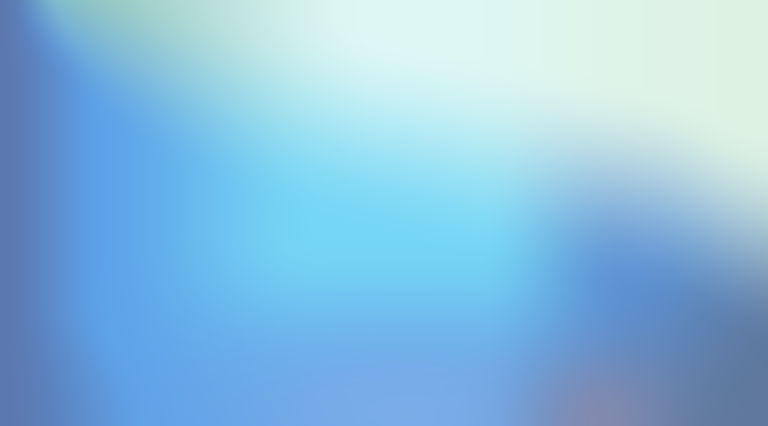
Give the GLSL for this background, as a WebGL 2 fragment shader.

```glsl
#version 300 es
precision highp float;
// Soft blurred backdrop: a cyan field under a pale, mint-tinted light, with
// an indigo band on the left and a slate shadow at the lower right.
// Each area is a colour mixed in through a smooth ramp or an elliptical glow.

uniform vec2 u_resolution;
out vec4 outColor;

const vec3 CYAN       = vec3(0.46, 0.84, 0.96);
const vec3 AZURE      = vec3(0.36, 0.63, 0.91);
const vec3 PERIWINKLE = vec3(0.49, 0.68, 0.91);
const vec3 DEEP_BLUE  = vec3(0.36, 0.57, 0.83);
const vec3 SLATE      = vec3(0.37, 0.47, 0.61);
const vec3 MAUVE      = vec3(0.53, 0.54, 0.67);
const vec3 SAGE       = vec3(0.58, 0.78, 0.74);
const vec3 ICE        = vec3(0.87, 0.97, 0.96);
const vec3 MINT       = vec3(0.87, 0.95, 0.89);
const vec3 INDIGO     = vec3(0.36, 0.47, 0.69);

// Gaussian ellipse, 1 at its centre
float glow(vec2 p, vec2 centre, vec2 radius) {
    vec2 q = (p - centre) / radius;
    return exp(-dot(q, q));
}

// Blue field: cyan in the middle, azure to the left and below
vec3 fieldColor(vec2 p) {
    float cyanAmount = smoothstep(0.0, 0.45, p.y) * smoothstep(0.1, 0.42, p.x);
    vec3 color = mix(AZURE, CYAN, cyanAmount);
    return mix(color, PERIWINKLE, 0.9 * glow(p, vec2(0.53, 0.03), vec2(0.26, 0.2)));
}

// Right-hand shadow: deep blue that dulls to slate towards the corner
vec3 shadowColor(vec2 p) {
    float dullness = (p.x - 0.75) * 2.2 + 0.35 - p.y;
    return mix(DEEP_BLUE, SLATE, smoothstep(0.1, 0.8, dullness));
}

// Upper light: sage to ice to mint from left to right
vec3 lightColor(float x) {
    vec3 color = mix(SAGE, ICE, smoothstep(0.05, 0.5, x));
    return mix(color, MINT, smoothstep(0.5, 1.0, x));
}

// Coverage of the light above a sloping edge that curls up at the left
float lightAmount(vec2 p) {
    float curl = exp(-p.x / 0.12);
    float edge = 0.83 - 0.37 * p.x + 0.27 * curl - 0.05 * smoothstep(0.85, 1.0, p.x);
    return smoothstep(-0.22, 0.28, (p.y - edge) * (1.0 + 1.2 * curl));
}

// Coverage of the left band, wide at the foot and narrow at the top
float bandAmount(vec2 p) {
    float width = 0.21 - 0.07 * smoothstep(0.0, 0.3, p.y)
                       - 0.06 * smoothstep(0.8, 1.0, p.y);
    return 1.0 - smoothstep(0.0, width, p.x);
}

void main() {
    vec2 p = gl_FragCoord.xy / u_resolution;

    vec3 color = fieldColor(p);
    color = mix(color, shadowColor(p), smoothstep(0.62, 0.82, p.x));
    color = mix(color, MAUVE, 0.85 * glow(p, vec2(0.78, 0.01), vec2(0.1, 0.16)));
    color = mix(color, lightColor(p.x), lightAmount(p));
    color = mix(color, INDIGO, bandAmount(p));

    outColor = vec4(color, 1.0);
}
```
